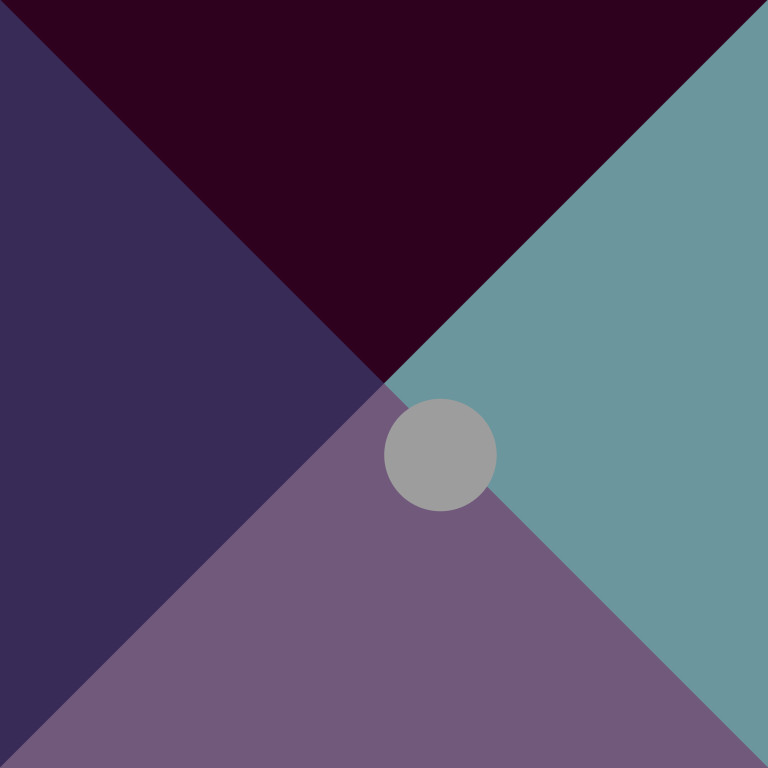
Give the GLSL for this background, as a Shadertoy shader.

```glsl
#define HUB vec2(0.5, 0.5007)
#define DISC_CENTER vec2(0.5735, 0.4075)
#define DISC_RADIUS 0.0732
#define LEFT_COLOR vec3(0.22, 0.17, 0.345)
#define TOP_COLOR vec3(0.18, 0.005, 0.122)
#define RIGHT_COLOR vec3(0.42, 0.59, 0.617)
#define BOTTOM_COLOR vec3(0.443, 0.35, 0.487)
#define DISC_COLOR vec3(0.617)

// Coverage of the positive side of a signed distance, one pixel wide
float coverage(float signedDistance, float pixel) {
    return clamp(signedDistance / pixel + 0.5, 0.0, 1.0);
}

void mainImage(out vec4 fragColor, in vec2 fragCoord) {
    vec2 uv = fragCoord / iResolution.xy;
    float pixel = 1.0 / min(iResolution.x, iResolution.y);

    // Two diagonals split the canvas into four triangles
    vec2 p = uv - HUB;
    float aboveRising = coverage((p.y - p.x) * 0.7071, pixel);
    float aboveFalling = coverage((p.y + p.x) * 0.7071, pixel);
    vec3 upper = mix(RIGHT_COLOR, TOP_COLOR, aboveRising);
    vec3 lower = mix(BOTTOM_COLOR, LEFT_COLOR, aboveRising);
    vec3 color = mix(lower, upper, aboveFalling);

    // Flat disc just below and right of the crossing, round at any aspect
    vec2 offset = (uv - DISC_CENTER) * iResolution.xy * pixel;
    color = mix(color, DISC_COLOR, coverage(DISC_RADIUS - length(offset), pixel));

    fragColor = vec4(color, 1.0);
}
```
